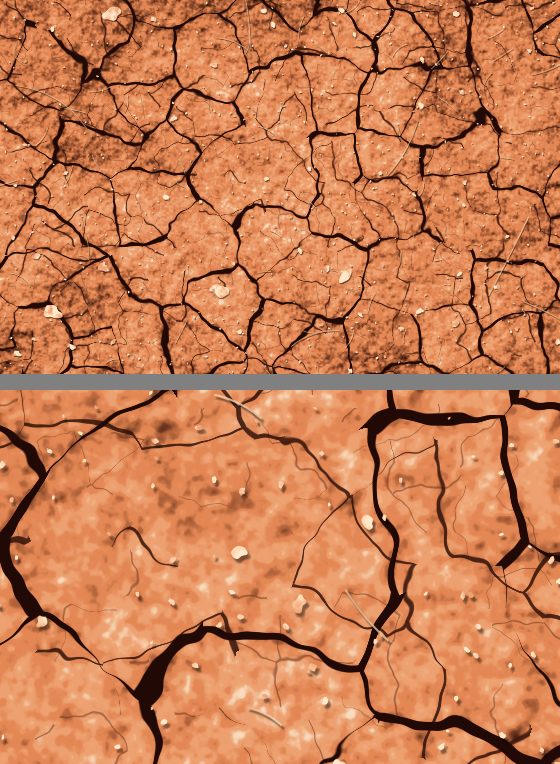
Top: the whole. Bottom: its middle third, enlarged.
A WebGL 1 fragment shader for this texture:

```glsl
precision highp float;
// Sun-baked red clay split by branching cracks, strewn with pebbles and straw.
uniform vec2 u_resolution;

const vec3 VOID = vec3(0.13, 0.035, 0.018);
const vec3 UMBER = vec3(0.42, 0.21, 0.12);
const vec3 BROWN = vec3(0.70, 0.39, 0.23);
const vec3 CLAY = vec3(0.89, 0.53, 0.33);
const vec3 PALE = vec3(0.93, 0.63, 0.44);
const vec3 CREAM = vec3(0.97, 0.86, 0.74);
const vec3 STRAW = vec3(0.93, 0.72, 0.46);

float hash(vec2 p) {
  vec3 q = fract(vec3(p.xyx) * 0.1031);
  q += dot(q, q.yzx + 33.33);
  return fract((q.x + q.y) * q.z);
}

vec2 hash2(vec2 p) { return vec2(hash(p + 3.7), hash(p + 51.3)); }

float noise(vec2 p) {
  vec2 i = floor(p), f = fract(p);
  f = f * f * (3.0 - 2.0 * f);
  vec2 e = vec2(1.0, 0.0);
  return mix(mix(hash(i), hash(i + e), f.x),
             mix(hash(i + e.yx), hash(i + e.xx), f.x), f.y);
}

float fbm(vec2 p) {
  float sum = 0.0, amp = 0.53;
  for (int i = 0; i < 4; i++) {
    sum += amp * noise(p);
    p = mat2(1.6, 1.2, -1.2, 1.6) * p + 7.1;
    amp *= 0.5;
  }
  return sum;
}

vec2 rotate(vec2 p, float a) {
  return vec2(cos(a) * p.x + sin(a) * p.y, cos(a) * p.y - sin(a) * p.x);
}

vec2 warp(vec2 p, float freq, float amount) {
  return p + amount * (vec2(fbm(p * freq), fbm(p * freq + 31.0)) - 0.5);
}

// Signed distance to Voronoi borders; each border has its own width or is closed.
float cracks(vec2 p, float scale, vec2 widths, float share) {
  vec2 cell = floor(p * scale), f = fract(p * scale), near = vec2(0.0), nearId = cell;
  float best = 9.0, field = 1.0;
  for (int y = -1; y <= 1; y++) for (int x = -1; x <= 1; x++) {
    vec2 o = vec2(x, y), r = o + 0.08 + 0.84 * hash2(cell + o) - f;
    if (dot(r, r) < best) { best = dot(r, r); near = r; nearId = cell + o; }
  }
  for (int y = -2; y <= 2; y++) for (int x = -2; x <= 2; x++) {
    vec2 id = nearId + vec2(x, y), r = id - cell + 0.08 + 0.84 * hash2(id) - f;
    vec2 gap = r - near;
    if (dot(gap, gap) > 0.0001) {
      float edge = hash(id + nearId + 9.0);
      float width = edge < share ? mix(widths.x, widths.y, edge / share) : -0.03;
      field = min(field, dot(0.5 * (near + r), normalize(gap)) / scale - width);
    }
  }
  return field;
}

// Signed distance to lumpy stones, radii from sizes.x to sizes.y.
float pebbles(vec2 p, float scale, vec2 sizes, float share) {
  vec2 cell = floor(p * scale);
  float field = 1.0;
  for (int y = -1; y <= 1; y++) for (int x = -1; x <= 1; x++) {
    vec2 id = cell + vec2(x, y);
    if (hash(id + 80.0) < share) {
      float radius = mix(sizes.x, sizes.y, hash(id + 12.0));
      vec2 q = rotate(p - (id + hash2(id + 5.0)) / scale, 6.28 * hash(id + 2.0));
      float lump = 0.65 + 0.7 * noise(q / radius * 1.3 + id * 7.0);
      field = min(field, length(q * vec2(0.85, 1.25)) - radius * lump);
    }
  }
  return field;
}

// Signed distance to bent stalks, half lengths from sizes.x to sizes.y.
float stalks(vec2 p, float scale, vec2 sizes, float width, float share) {
  vec2 cell = floor(p * scale);
  float field = 1.0;
  for (int y = -1; y <= 1; y++) for (int x = -1; x <= 1; x++) {
    vec2 id = cell + vec2(x, y);
    if (hash(id + 140.0) < share) {
      float reach = mix(sizes.x, sizes.y, hash(id + 23.0));
      vec2 q = rotate(p - (id + hash2(id + 64.0)) / scale, 6.28 * hash(id + 41.0));
      q.y += (hash(id + 77.0) - 0.5) * 0.5 * q.x * q.x / reach;
      field = min(field, max(abs(q.y) - width, abs(q.x) - reach));
    }
  }
  return field;
}

float allPebbles(vec2 p) {
  float small = min(pebbles(p, 11.0, vec2(0.004, 0.009), 0.3), pebbles(p, 36.0, vec2(0.0012, 0.003), 0.28));
  return min(pebbles(p, 3.6, vec2(0.011, 0.021), 0.32), small);
}

float allStalks(vec2 p) {
  return min(stalks(p, 3.2, vec2(0.04, 0.13), 0.0013, 0.55), stalks(p, 9.0, vec2(0.010, 0.035), 0.0009, 0.4));
}

float cover(float d, float soft) { return 1.0 - smoothstep(-soft, soft, d); }

vec3 soilColor(float t) {
  vec3 c = mix(VOID, UMBER, smoothstep(0.0, 0.22, t));
  c = mix(c, BROWN, smoothstep(0.2, 0.42, t));
  c = mix(c, CLAY, smoothstep(0.4, 0.58, t));
  c = mix(c, PALE, smoothstep(0.62, 0.8, t));
  return mix(c, CREAM, smoothstep(0.84, 1.08, t));
}

void main() {
  float px = 1.0 / u_resolution.y;
  vec2 p = gl_FragCoord.xy * px, light = vec2(-0.004, 0.006);
  vec2 centered = gl_FragCoord.xy / u_resolution - 0.5;

  // Crumbly soil with relief, darker toward the rim
  float grain = fbm(p * 48.0);
  float tone = 0.66 + 0.5 * (fbm(p * 5.0) - 0.5) + 0.55 * (grain - 0.5);
  tone += 0.5 * (grain - fbm((p + light) * 48.0)) + 0.26 * (noise(p * 165.0) - 0.5);
  tone -= 0.34 * dot(centered, centered);

  // Main cracks, side cracks and hairlines
  vec2 bent = warp(p, 8.0, 0.085);
  float swell = 0.0035 * (noise(p * 22.0) - 0.5);
  float wide = cracks(bent, 6.2, vec2(0.0012, 0.0058), 0.88) - swell;
  float thin = cracks(warp(p + 4.3, 11.0, 0.07), 11.0, vec2(0.0003, 0.0022), 0.42) - 0.5 * swell;
  float hair = cracks(warp(p + 9.1, 19.0, 0.045), 21.0, vec2(0.0001, 0.0009), 0.3);
  tone -= 0.13 * exp(-max(wide, 0.0) / 0.007) + 0.08 * exp(-max(thin, 0.0) / 0.004);
  vec3 color = soilColor(tone);
  color = mix(color, UMBER, 0.55 * cover(hair, 0.8 * px));
  color = mix(color, mix(VOID, UMBER, 0.2), 0.85 * cover(thin, 0.7 * px));
  color = mix(color, VOID, cover(wide, 0.7 * px));

  // Pebbles and straw over their soft shadows
  float stone = allPebbles(p), stalk = allStalks(p);
  float shade = max(cover(allPebbles(p + light * 0.6), 0.002), cover(allStalks(p + light * 0.5), 0.0015));
  color *= 1.0 - 0.45 * shade;
  vec3 stoneColor = mix(PALE, CREAM * 1.06, smoothstep(0.2, 0.6, fbm(p * 60.0 + 8.0)));
  color = mix(color, stoneColor, cover(stone, 0.7 * px));
  vec3 stalkColor = mix(mix(BROWN, STRAW, 0.65), CREAM, noise(p * 30.0 + 2.0));
  color = mix(color, stalkColor, 0.8 * cover(stalk, 0.7 * px));
  gl_FragColor = vec4(color, 1.0);
}
```
